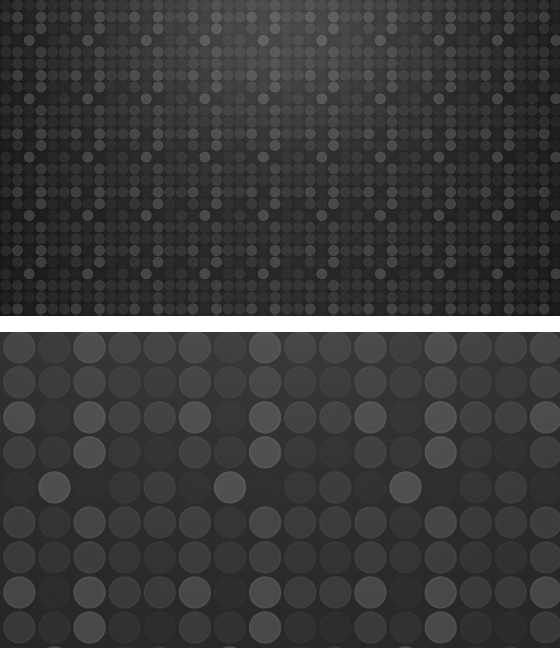
Top: the whole. Bottom: its middle third, enlarged.
A Shadertoy shader for this pattern:

```glsl
// Grey wall of translucent discs lit softly from the top centre.
// Discs sit on a near-square grid; their opacity repeats every 5 by 5 cells.
// A Gaussian glow and a side falloff shade the backdrop beneath them.

#define GRID vec2(27.0, 27.07)   // cells per canvas height, in x and y
#define ROW_SHIFT 0.04           // offset of the first row, in cells
#define DOT_RADIUS 0.46          // in cells
#define RIM_WIDTH 0.06           // in cells
#define RIM_GAIN 0.18            // extra opacity on the rim
#define BASE_GREY 0.160
#define GLOW_GREY 0.115
#define GLOW_SIZE vec2(0.52, 0.36)
#define SIDE_FALLOFF 0.36

const int TILE = 5;

// Disc opacity, rows listed from the top
const float OPACITY[25] = float[25](
    0.04, 0.08, 0.05, 0.09, 0.05,
    0.08, 0.14, 0.02, 0.15, 0.08,
    0.02, 0.08, 0.04, 0.15, 0.04,
    0.07, 0.02, 0.16, 0.01, 0.04,
    0.07, 0.09, 0.04, 0.12, 0.07);

float discOpacity(vec2 cell) {
    ivec2 slot = ivec2(mod(cell, float(TILE)));
    return OPACITY[slot.y * TILE + slot.x];
}

// Backdrop brightness; position is in canvas heights, measured from the top
float backdrop(vec2 position, float aspect) {
    float side = 2.0 * position.x / aspect - 1.0;
    vec2 toLight = (position - vec2(0.5 * aspect, 0.08)) / GLOW_SIZE;
    float glow = exp(-dot(toLight, toLight));
    float base = BASE_GREY * (1.0 - SIDE_FALLOFF * side * side);
    return base - 0.015 * position.y + GLOW_GREY * glow;
}

void mainImage(out vec4 fragColor, in vec2 fragCoord) {
    float aspect = iResolution.x / iResolution.y;
    vec2 position = fragCoord / iResolution.y;
    position.y = 1.0 - position.y;

    // Distance to the disc edge within the current cell
    vec2 grid = position * GRID + vec2(0.0, ROW_SHIFT);
    float edge = length(fract(grid) - 0.5) - DOT_RADIUS;
    float soft = 0.6 * GRID.y / iResolution.y;

    // Disc body with a faint brighter rim
    float body = 1.0 - smoothstep(-soft, soft, edge);
    float rim = smoothstep(-RIM_WIDTH - soft, -RIM_WIDTH + soft, edge);
    float alpha = discOpacity(floor(grid)) * body * (1.0 + RIM_GAIN * rim);

    float grey = mix(backdrop(position, aspect), 1.0, alpha);
    fragColor = vec4(vec3(grey), 1.0);
}
```
